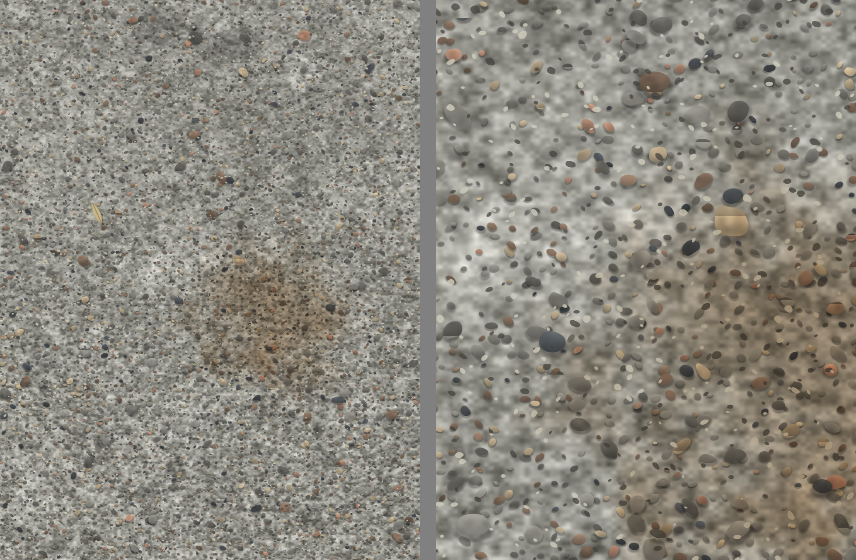
Left: the whole. Right: its middle third, enlarged.
Write a Shadertoy shader that draws this texture.

```glsl
// Weathered concrete with exposed gravel, a brown stain and one dry leaf.
// Layered value noise makes the cement; jittered cells scatter shaded oval
// stones, pale chips and dark pits over it; soft blobs tint larger areas.

const vec3 CEMENT = vec3(0.595, 0.592, 0.560);
const vec3 STAIN_TINT = vec3(0.83, 0.75, 0.66);
const vec3 PALE_CHIP = vec3(0.80, 0.79, 0.73);
const vec3 DARK_PIT = vec3(0.27, 0.26, 0.24);
const vec3 LEAF = vec3(0.78, 0.71, 0.53);

// Integer hash: three random values in 0..1 for a cell
vec3 hash3(vec2 cell, float seed) {
    uvec3 v = uvec3(ivec3(vec3(cell, seed))) * 1664525u + 1013904223u;
    v.x += v.y * v.z; v.y += v.z * v.x; v.z += v.x * v.y;
    v ^= v >> 16u;
    v.x += v.y * v.z; v.y += v.z * v.x; v.z += v.x * v.y;
    return vec3(v >> 8u) / 16777216.0;
}

// Value noise centred on zero
float noise(vec2 p, float seed) {
    vec2 i = floor(p), f = fract(p);
    f = f * f * (3.0 - 2.0 * f);
    float low = mix(hash3(i, seed).x, hash3(i + vec2(1, 0), seed).x, f.x);
    float high = mix(hash3(i + vec2(0, 1), seed).x, hash3(i + vec2(1, 1), seed).x, f.x);
    return mix(low, high, f.y) - 0.5;
}

vec2 rotate(vec2 p, float angle) {
    float c = cos(angle), s = sin(angle);
    return vec2(c * p.x + s * p.y, c * p.y - s * p.x);
}

// Soft area with a ragged border, 1 at its centre
float blob(vec2 p, vec2 centre, vec2 radius, float ragged) {
    vec2 d = (p - centre) / radius;
    float border = noise(p * 14.0, 31.0) + 0.7 * noise(p * 45.0, 32.0);
    return smoothstep(1.2, 0.2, length(d) + ragged * border);
}

// Scattered ovals: x cover, y contact shadow, z light from above, w random pick
vec4 scatter(vec2 p, float cells, float share, float seed, float pixel) {
    vec2 q = p * cells;
    float soft = pixel * cells * 0.7;
    vec4 result = vec4(0.0);
    for (int y = -1; y <= 1; y++)
    for (int x = -1; x <= 1; x++) {
        vec2 id = floor(q) + vec2(x, y);
        vec3 place = hash3(id, seed);
        vec3 form = hash3(id, seed + 1.0);
        if (place.z > share) continue;
        vec2 offset = q - id - 0.2 - 0.6 * place.xy;
        float radius = mix(0.17, 0.44, form.y * form.y);
        vec2 stretch = vec2(1.0, mix(1.15, 1.9, form.z));
        float angle = (form.x - 0.5) * 2.0;
        float wobble = 1.0 + 0.4 * noise(q * 3.0, seed + 2.0);
        float edge = length(rotate(offset, angle) * stretch) * wobble - radius;
        float under = length(rotate(offset + vec2(0.0, 0.09), angle) * stretch) - radius;
        float cover = smoothstep(soft, -soft, edge);
        result.y = max(result.y, smoothstep(0.12, -0.04, under));
        if (cover > result.x)
            result = vec4(cover, result.y, offset.y / radius, place.z / share);
    }
    return result;
}

// Mostly grey gravel, with brown, tan, pink and slate stones
vec3 stoneColour(float pick) {
    float tone = fract(pick * 37.0);
    if (pick < 0.60) return vec3(0.45, 0.445, 0.42) * mix(0.72, 1.28, tone);
    if (pick < 0.76) return vec3(0.50, 0.41, 0.34) * mix(0.75, 1.20, tone);
    if (pick < 0.88) return vec3(0.70, 0.63, 0.51) * mix(0.85, 1.15, tone);
    if (pick < 0.92) return vec3(0.68, 0.51, 0.42) * mix(0.85, 1.10, tone);
    return vec3(0.26, 0.28, 0.30) * mix(0.75, 1.25, tone);
}

vec3 addStones(vec3 ground, vec2 p, float cells, float share, float seed, float pixel) {
    vec4 s = scatter(p, cells, share, seed, pixel);
    vec3 stone = stoneColour(s.w) * (1.0 + 0.16 * s.z + 0.25 * noise(p * 150.0, seed));
    return mix(ground * (1.0 - 0.28 * s.y), stone, 0.88 * s.x);
}

// Pointed leaf, widest at the middle, with a darker midrib
vec3 addLeaf(vec3 ground, vec2 p, vec2 centre, float angle, float pixel) {
    vec2 size = vec2(0.008, 0.028);
    vec2 d = rotate(p - centre, angle);
    vec2 below = rotate(p - centre + vec2(-0.003, 0.003), angle);
    float inside = size.x * (1.0 - pow(d.y / size.y, 2.0)) - abs(d.x);
    float shadow = size.x * (1.0 - pow(below.y / size.y, 2.0)) - abs(below.x);
    ground *= 1.0 - 0.4 * smoothstep(-pixel, pixel, shadow);
    vec3 blade = LEAF * (1.0 - 0.25 * smoothstep(0.002, 0.0, abs(d.x)));
    return mix(ground, blade, smoothstep(-pixel, pixel, inside));
}

void mainImage(out vec4 fragColor, in vec2 fragCoord) {
    vec2 p = fragCoord / iResolution.x;
    float pixel = 1.0 / iResolution.x;
    float near = 1.0 - smoothstep(0.1, 1.1, p.y);

    // Cement grain, slightly drawn out sideways
    vec2 g = p * vec2(0.85, 1.1);
    float grain = 0.07 * noise(g * 5.0, 1.0) + 0.10 * noise(g * 28.0, 2.0)
                + 0.17 * noise(g * 70.0, 3.0) + 0.26 * noise(g * 145.0, 4.0)
                + 0.14 * noise(g * 290.0, 5.0);
    vec3 colour = CEMENT + grain * (0.9 + 0.25 * near);

    // Bleached crust and the damp, worn strip near the top
    float crust = blob(p, vec2(0.40, 0.70), vec2(0.09, 0.05), 1.2)
                + blob(p, vec2(0.73, 1.17), vec2(0.05, 0.04), 1.0)
                + blob(p, vec2(0.29, 1.27), vec2(0.04, 0.05), 0.8);
    colour += 0.13 * crust * (0.8 + 1.5 * noise(p * 90.0, 6.0));
    colour *= 1.0 - 0.20 * blob(p, vec2(0.43, 1.26), vec2(0.24, 0.07), 1.1);

    // Gravel from fine to coarse, denser towards the bottom
    colour = addStones(colour, p, 88.0, 0.38 + 0.12 * near, 10.0, pixel);
    colour = addStones(colour, p, 50.0, 0.30 + 0.15 * near, 14.0, pixel);
    colour = addStones(colour, p, 27.0, 0.13 + 0.10 * near, 18.0, pixel);

    // Pits and pale chips
    colour = mix(colour, DARK_PIT, 0.75 * scatter(p, 105.0, 0.10, 22.0, pixel).x);
    colour = mix(colour, PALE_CHIP, 0.85 * scatter(p, 120.0, 0.11, 26.0, pixel).x);

    // Brown stain with a darker lower lobe
    float stain = blob(p, vec2(0.66, 0.58), vec2(0.22, 0.20), 0.5);
    float lobe = blob(p, vec2(0.57, 0.46), vec2(0.11, 0.05), 0.7);
    colour *= mix(vec3(1.0), STAIN_TINT, min(stain + 0.5 * lobe, 1.2));

    colour = addLeaf(colour, p, vec2(0.231, 0.826), 0.42, pixel);
    fragColor = vec4(clamp(colour, 0.0, 1.0), 1.0);
}
```
